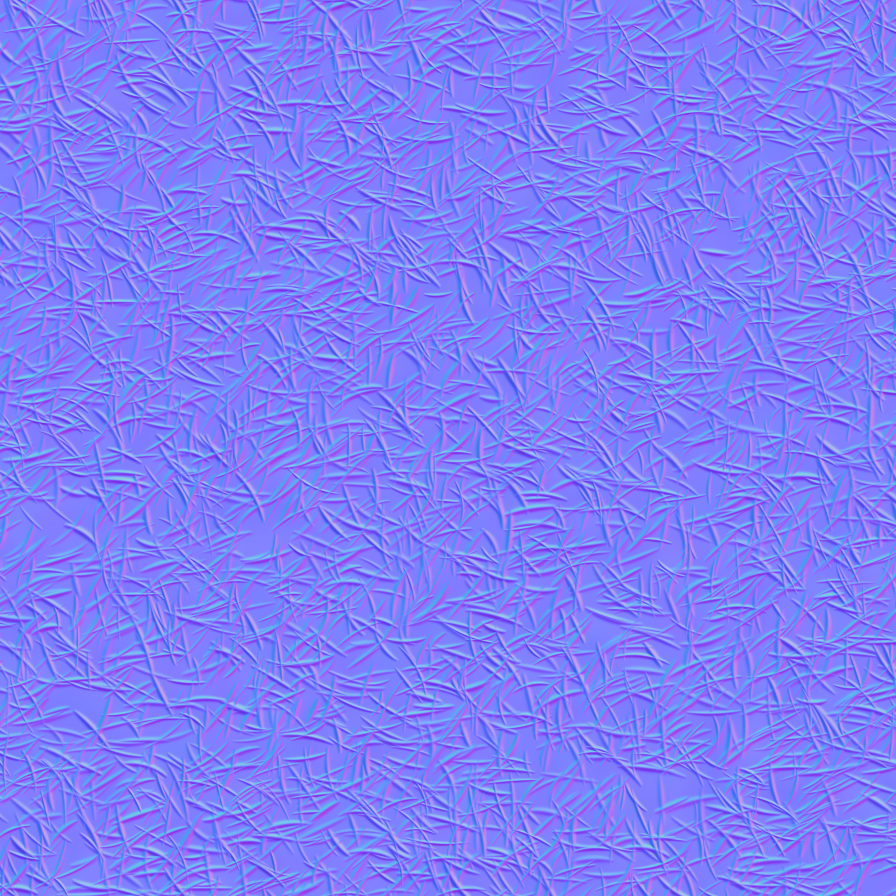
Reproduce this texture map procedurally as a WebGL 2 fragment shader.

```glsl
#version 300 es
precision highp float;
// Tangent-space normal map of a surface matted with short raised fibres.
// Every grid cell scatters bent, tapered ridges; their analytic slopes are
// blended by a smooth maximum of height and packed as a normal colour.

#define CELLS 24.0        // grid cells across the canvas
#define FIBRES 8          // most fibres per cell
#define HALF_LENGTH 0.036 // longest half length of a fibre
#define WIDTH 0.0023      // typical ridge radius
#define RELIEF 0.98       // steepness of the ridges
#define BEND 0.22         // strongest curvature
#define LEAN 0.55         // favoured direction in radians
#define LEAN_BIAS 0.17    // pull towards the favoured direction
#define OVERLAP 4.0       // sharpness where fibres cross
#define UNDULATION 0.09   // tilt of the ground between fibres

uniform vec2 u_resolution;
out vec4 fragColor;

const float PI = 3.14159;

// Four random values in 0..1 from a cell, an index and a seed (PCG mixing).
vec4 hash4(vec2 cell, int index, int seed) {
    uvec4 v = uvec4(ivec4(ivec2(cell) + 64, index, seed));
    v = v * 1664525u + 1013904223u;
    v += v.yzxy * v.wxyz;
    v ^= v >> 16u;
    v += v.yzxy * v.wxyz;
    return vec4(v >> 8u) / 16777216.0;
}

float cornerGradient(vec2 corner, vec2 offset, int seed) {
    float angle = 2.0 * PI * hash4(corner, 0, seed).x;
    return dot(vec2(cos(angle), sin(angle)), offset);
}

// Gradient noise, roughly -0.7..0.7.
float gradientNoise(vec2 p, int seed) {
    vec2 i = floor(p), f = p - i;
    vec2 s = f * f * f * (f * (f * 6.0 - 15.0) + 10.0);
    vec2 e = vec2(1.0, 0.0);
    float low = mix(cornerGradient(i, f, seed),
                    cornerGradient(i + e.xy, f - e.xy, seed), s.x);
    float high = mix(cornerGradient(i + e.yx, f - e.yx, seed),
                     cornerGradient(i + e.xx, f - e.xx, seed), s.x);
    return mix(low, high, s.y);
}

// Height (z) and slope (xy) of one fibre at an offset from its middle.
vec3 fibre(vec2 offset, float angle, float halfLength, float radius, float bend) {
    vec2 along = vec2(cos(angle), sin(angle));
    vec2 across = vec2(-along.y, along.x);
    float t = dot(offset, along) / halfLength;
    if (abs(t) >= 1.0) return vec3(0.0);
    float taper = 1.0 - t * t;
    float width = radius * mix(0.6, 1.0, taper);
    float side = (dot(offset, across) - bend * t * t * halfLength) / width;
    float height = sqrt(taper) * exp(-side * side);
    vec2 uphill = across - 2.0 * bend * t * along;
    return vec3(-2.0 * side * height * uphill, height);
}

// Slope of the whole mat: weights grow with height, so upper fibres win.
vec2 matSlope(vec2 p, float pixel) {
    vec2 home = floor(p * CELLS);
    vec2 slope = vec2(0.0);
    float total = 1.0;
    for (int y = -1; y <= 1; y++)
    for (int x = -1; x <= 1; x++) {
        vec2 cell = home + vec2(x, y);
        float density = 0.86 + 0.5 * gradientNoise(cell * 0.37, 7);
        float bundleAngle = hash4(cell, 0, 3).x;
        for (int i = 0; i < FIBRES; i++) {
            vec4 place = hash4(cell, i, 1);
            vec4 shape = hash4(cell, i, 2);
            if (fract(place.w * 17.0) > density) continue;

            // Some fibres lie nearly parallel to the bundle of their cell.
            float turn = i < FIBRES / 3 ? bundleAngle + 0.12 * (place.z - 0.5) : place.z;
            float angle = PI * turn;
            angle -= LEAN_BIAS * sin(2.0 * (angle - LEAN));

            float halfLength = HALF_LENGTH * mix(0.4, 1.0, place.w);
            float radius = max(WIDTH * mix(0.65, 1.35, shape.x), 0.8 * pixel);
            float bend = BEND * (2.0 * shape.y - 1.0);
            float strength = mix(0.45, 1.0, shape.z);

            vec2 middle = (cell + place.xy) / CELLS;
            vec3 ridge = strength * fibre(p - middle, angle, halfLength, radius, bend);
            float weight = exp(OVERLAP * ridge.z);
            slope += weight * ridge.xy;
            total += weight - 1.0;
        }
    }
    return RELIEF * slope / total;
}

void main() {
    float pixel = 1.0 / min(u_resolution.x, u_resolution.y);
    vec2 p = gl_FragCoord.xy * pixel;
    vec2 ground = UNDULATION * vec2(gradientNoise(p * 22.0, 11),
                                    gradientNoise(p * 22.0, 12));
    vec3 normal = normalize(vec3(-matSlope(p, pixel) - ground, 1.0));
    fragColor = vec4(0.5 + 0.5 * normal, 1.0);
}
```
